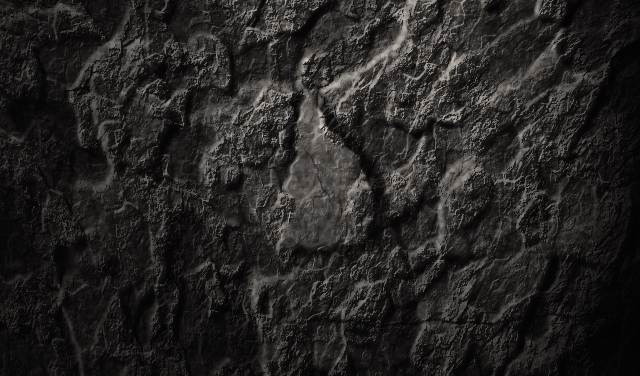
A WebGL 2 fragment shader for this texture:

```glsl
#version 300 es
precision highp float;

uniform vec2 u_resolution;
out vec4 fragColor;

vec3 hash3(vec2 cell) {
    vec3 q = fract(cell.xyx * vec3(0.1031, 0.1030, 0.0973));
    q += dot(q, q.yxz + 33.33);
    return fract((q.xxy + q.yzz) * q.zyx);
}

// Cellular noise: blended chips, each with its own level and tilt
float chips(vec2 p, float sharpness) {
    vec2 cell = floor(p);
    float total = 0.0, weights = 0.0;
    for (int y = -1; y <= 1; y++)
    for (int x = -1; x <= 1; x++) {
        vec2 id = cell + vec2(x, y);
        vec3 rnd = hash3(id);
        vec2 d = p - id - 0.1 - 0.8 * rnd.xy;
        float w = exp(-sharpness * dot(d, d));
        vec2 tilt = hash3(id + 71.0).xy - 0.5;
        total += w * (rnd.z + dot(d, tilt));
        weights += w;
    }
    return total / weights;
}

// Steep grain, leaning left on one side and right on the other
vec2 bendGrain(vec2 p) {
    vec2 q = vec2(p.x * 1.25 - 0.5 * (p.x - 0.75) * (p.y - 0.3), p.y * 0.78);
    q += 0.014 * sin(q.yx * vec2(13.0, 11.0) + vec2(1.3, 4.1));
    q += 0.006 * sin(q.yx * vec2(37.0, 41.0) + q * 9.0);
    return q + 0.0025 * sin(q.yx * vec2(97.0, 89.0) - q * 31.0);
}

// Large chips follow the grain, small ones lie in all directions and in patches
float roughRock(vec2 p) {
    vec2 bent = bendGrain(p);
    float height = 0.0, amp = 0.13, freq = 4.9, patchy = 1.0;
    for (int i = 0; i < 7; i++) {
        float k = float(i);
        vec2 q = mix(bent, p, k / 9.0) * freq;
        q = mat2(cos(k), sin(k), -sin(k), cos(k)) * q + 17.3 * k + 40.0;
        float chip = chips(q, 22.0 - 1.6 * k);
        height += amp * mix(0.5, chip, patchy);
        if (i == 1 || i == 3) patchy *= mix(0.5, 1.35, smoothstep(0.25, 0.7, chip));
        amp *= 0.54;
        freq *= 1.95;
    }
    return height;
}

// Signed distance to the smooth slab, as an intersection of half planes
float slabDistance(vec2 p) {
    vec2 r = p - vec2(0.87, 0.49);
    r += 0.006 * sin(r.yx * 43.0 + vec2(0.5, 2.0)) + 0.004 * sin(r.yx * 117.0);
    float left = dot(r, vec2(-0.988, 0.154)) - 0.1;
    float upper = dot(r, vec2(0.81, 0.58)) - 0.112;
    float right = dot(r, vec2(0.995, -0.1)) - 0.122;
    float bottom = dot(r, vec2(0.1, -0.995)) - 0.15;
    return max(max(left, upper), max(right, bottom));
}

float surface(vec2 p) {
    float rock = roughRock(p);
    vec2 r = p - vec2(0.87, 0.49);
    float breakaway = max(0.0, r.x - 0.25 * r.y - 0.045);
    float slab = 0.18 + 0.17 * (rock - 0.14) + dot(r, vec2(0.1, -0.1)) - 0.6 * breakaway;
    slab += (rock - 0.14) * 0.6 * smoothstep(0.0, 0.05, breakaway);
    float edge = slabDistance(p) + 0.2 * (rock - 0.14);
    return mix(rock, slab, smoothstep(0.008, -0.008, edge));
}

void main() {
    vec2 p = gl_FragCoord.xy / u_resolution.y;
    p.x += 0.5 * (1.7067 - u_resolution.x / u_resolution.y);
    vec2 toLight = vec2(-0.66, 0.75);

    // Slope lighting and cast shade
    float height = surface(p);
    float slope = (height - surface(p + toLight * 0.0022)) / 0.0022;
    float blocked = surface(p + toLight * 0.02) - height;
    float shade = exp(0.66 * slope / sqrt(1.0 + 0.3 * slope * slope));
    shade *= exp(-26.0 * max(0.0, blocked - 0.012));
    shade *= mix(0.5, 1.15, smoothstep(0.08, 0.16, height));

    // Mineral mottling
    shade *= 0.75 + 0.5 * chips(p * 85.0, 14.0);
    shade *= 0.8 + 0.4 * chips(p * 24.0 + 5.0, 14.0);

    // Slab tone, its crack and the hollows beside it
    float slab = smoothstep(0.006, -0.006, slabDistance(p));
    vec2 r = p - vec2(0.87, 0.49);
    shade *= 1.0 + 0.4 * slab * smoothstep(0.12, 0.04, r.x - 0.25 * r.y);
    float crack = abs(r.x + 0.43 * r.y + 0.002 + 0.004 * sin(r.y * 70.0) + 0.002 * sin(r.y * 190.0));
    float crackSpan = smoothstep(-0.07, 0.0, r.y) * smoothstep(0.13, 0.08, r.y);
    shade *= 1.0 - 0.55 * slab * crackSpan * smoothstep(0.004, 0.0, crack);
    float hollow = smoothstep(0.02, -0.01, slabDistance(p - vec2(0.04, -0.012)));
    float cleft = smoothstep(0.015, -0.01, slabDistance(p + vec2(0.025, 0.0))) * smoothstep(0.0, 0.08, r.y);
    shade *= 1.0 - 0.8 * max(hollow, cleft) * (1.0 - slab);

    // Long fissure near the base
    float fissure = abs(p.y - 0.14 - 0.1 * (p.x - 1.05) * (p.x - 1.05)
        - 0.006 * sin(p.x * 23.0) - 0.003 * sin(p.x * 61.0));
    shade *= 1.0 - 0.6 * smoothstep(0.006, 0.001, fissure) * smoothstep(0.7, 0.85, p.x);

    // Pool of light from the top, fading to the borders
    vec2 fall = (p - vec2(0.95, 0.92)) / vec2(0.64, 0.72);
    float light = 0.03 + 0.24 * exp(-dot(fall, fall));
    light *= 1.0 - 0.85 * smoothstep(0.4, 0.0, length(p - vec2(1.72, 0.08)));
    light *= smoothstep(1.8, 1.45, p.x);

    float tone = light * shade * 1.08;
    tone = 0.012 + tone / (1.0 + 0.7 * tone);
    fragColor = vec4(tone * vec3(1.035, 1.0, 0.96) + vec3(0.004, 0.0, 0.001), 1.0);
}
```
